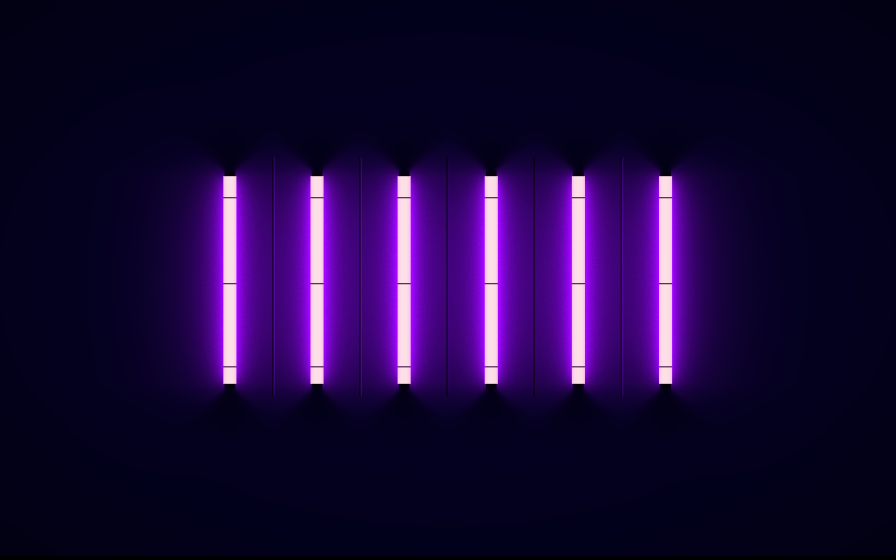
Reproduce this background procedurally as a WebGL 1 fragment shader.

```glsl
precision highp float;
uniform vec2 u_resolution;

#define TUBES 6
#define SPACING 0.1556
#define CENTER vec2(0.7995, 0.5)
#define TUBE_HALF vec2(0.0117, 0.1854)
#define CAP_LENGTH 0.009
#define SEAM_HALF 0.2135
#define NEAR_REACH 0.018
#define FAR_REACH 0.09
#define GLOW_COLOR vec3(0.60, 0.012, 0.86)
#define WALL_COLOR vec3(0.012, 0.006, 0.135)
#define GRAIN 0.07

float hash(vec2 p) {
  return fract(sin(dot(p, vec2(12.9898, 78.233))) * 43758.5453);
}

// Antialiased coverage of a signed distance
float cover(float dist, float px) {
  return clamp(0.5 - dist / px, 0.0, 1.0);
}

float boxDist(vec2 p, vec2 halfSize) {
  vec2 q = abs(p) - halfSize;
  return length(max(q, 0.0)) + min(max(q.x, q.y), 0.0);
}

// Light on the wall from one upright tube, fading past its ends
float tubeGlow(vec2 p) {
  float d = max(abs(p.x), 0.002);
  float angle = atan((TUBE_HALF.y - p.y) / d) + atan((TUBE_HALF.y + p.y) / d);
  float spread = pow(max(angle / 3.14159, 0.0), 1.25);
  float edge = max(d - TUBE_HALF.x, 0.0);
  float past = max(abs(p.y) - TUBE_HALF.y, 0.0);
  float falloff = 0.55 * exp(-edge / NEAR_REACH) + 0.6 * exp(-d / FAR_REACH);
  return falloff * spread * exp(-past / 0.06);
}

void main() {
  float px = 1.0 / u_resolution.y;
  vec2 uv = gl_FragCoord.xy / u_resolution;
  vec2 p = gl_FragCoord.xy * px;
  p.x += 0.8 - 0.5 * u_resolution.x * px;
  p -= CENTER;

  // Wall with darkened corners
  vec2 v = uv - 0.5;
  vec3 color = WALL_COLOR * (1.0 - 0.95 * dot(v, v));

  // Sum of all glows
  float last = 0.5 * float(TUBES - 1);
  float glow = 0.0;
  for (int i = 0; i < TUBES; i++) {
    glow += tubeGlow(p - vec2((float(i) - last) * SPACING, 0.0));
  }

  // Nearest tube, and the dark fan beyond its ends
  float index = clamp(floor(p.x / SPACING + 0.5 + last), 0.0, 2.0 * last) - last;
  vec2 t = vec2(p.x - index * SPACING, p.y);
  float past = max(abs(t.y) - TUBE_HALF.y, 0.0);
  float open = smoothstep(0.1, 1.5, abs(t.x) / max(past, 0.0001));
  glow *= mix(0.06, 1.0, open);
  color *= mix(0.65, 1.0, max(open, smoothstep(0.0, 0.13, past)));

  // Fine grain on the lit wall
  float grain = hash(floor(p * 480.0)) - 0.5;
  color += GLOW_COLOR * glow * (1.0 + GRAIN * grain);

  // Panel seams: a dark groove, with a lit lip on some
  float seam = clamp(floor(p.x / SPACING + 0.5), 1.0 - last - 0.5, last - 0.5);
  vec2 s = p - vec2(seam * SPACING - 0.001, 0.0055);
  float lit = step(1.0, abs(seam - 0.5));
  float groove = cover(boxDist(s, vec2(0.0016, SEAM_HALF)), px);
  float lip = cover(boxDist(s - vec2(0.0022, 0.0), vec2(0.0012, SEAM_HALF)), px);
  color *= 1.0 - 0.5 * groove;
  color += vec3(0.14, 0.02, 0.24) * lip * mix(0.12, 0.75, lit);

  // End caps
  float cap = boxDist(t, vec2(0.0095, TUBE_HALF.y + CAP_LENGTH));
  color = mix(color, vec3(0.02, 0.005, 0.05), cover(cap, px));

  // Tube body, pinker toward its sides
  float side = clamp(abs(t.x) / TUBE_HALF.x, 0.0, 1.0);
  vec3 body = mix(vec3(0.99, 0.88, 0.90), vec3(0.99, 0.72, 0.95), side * side * side);

  // Thin rings at the middle and near both ends
  float ring = min(abs(t.y + 0.0065), abs(abs(t.y + 0.004) - 0.151));
  body = mix(body, vec3(0.25, 0.08, 0.28), 0.9 * cover(ring - 0.0011, px));
  color = mix(color, body, cover(boxDist(t, TUBE_HALF), px));

  // Dark strip along the floor
  color *= 1.0 - 0.9 * cover(uv.y - 0.007, px);

  gl_FragColor = vec4(color, 1.0);
}
```
